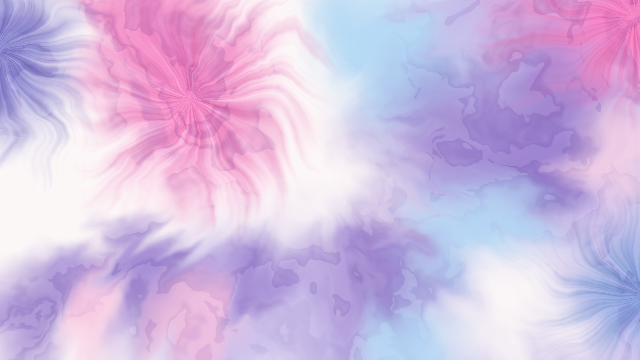
Reproduce this background procedurally as a WebGL 1 fragment shader.

```glsl
precision highp float;
uniform vec2 u_resolution;

#define PAPER vec3(0.99, 0.97, 0.97)
#define LILAC vec3(0.77, 0.72, 0.91)
#define VIOLET vec3(0.60, 0.50, 0.81)
#define SKY vec3(0.70, 0.85, 0.96)
#define BLUE vec3(0.46, 0.54, 0.82)
#define PINK vec3(0.95, 0.51, 0.76)
#define CORE vec2(0.81, 0.61)
#define WARP 0.13
#define STREAK 0.16
#define CREASE 0.22
#define VEIN 0.10

vec2 hash2(vec2 p) {
  p = vec2(dot(p, vec2(127.1, 311.7)), dot(p, vec2(269.5, 183.3)));
  return fract(sin(p) * 43758.55);
}

// Gradient noise, roughly -0.7 to 0.7
float noise(vec2 p) {
  vec2 i = floor(p), f = fract(p);
  vec2 u = f * f * f * (f * (f * 6.0 - 15.0) + 10.0);
  vec2 e = vec2(0.0, 1.0);
  float a = dot(hash2(i) * 2.0 - 1.0, f);
  float b = dot(hash2(i + e.yx) * 2.0 - 1.0, f - e.yx);
  float c = dot(hash2(i + e.xy) * 2.0 - 1.0, f - e.xy);
  float d = dot(hash2(i + e.yy) * 2.0 - 1.0, f - e.yy);
  return mix(mix(a, b, u.x), mix(c, d, u.x), u.y);
}

float fbm(vec2 p) {
  float sum = 0.0, amp = 0.6;
  for (int i = 0; i < 5; i++) {
    sum += amp * noise(p);
    p = mat2(1.6, 1.2, -1.2, 1.6) * p + 3.7;
    amp *= 0.5;
  }
  return sum;
}

// Soft cloud of dye with a ragged rim
vec3 wash(vec3 base, vec2 p, vec2 centre, vec2 size, vec3 tint, float amount) {
  float edge = length((p - centre) / size) + 0.6 * fbm(p * 4.0 + centre * 9.0);
  return mix(base, tint, amount * (1.0 - smoothstep(0.2, 1.2, edge)));
}

// Flower of dye with fibres and dark creases running out of its centre
vec3 bloom(vec3 base, vec2 p, vec2 centre, vec2 size, vec3 tint, float amount) {
  vec2 d = p - centre;
  float r = length(d);
  float bend = 1.3 * r + 0.5 * noise(p * 5.0 + centre);
  vec2 dir = mat2(cos(bend), sin(bend), -sin(bend), cos(bend)) * d / max(r, 0.001);
  float fibre = noise(dir * 5.0 + r * 2.0) + 0.6 * noise(dir * 13.0 - r * 3.0);
  float edge = length(d / size) + 0.45 * fibre + 0.4 * fbm(p * 4.0 + centre);
  float cover = amount * (1.0 - smoothstep(0.15, 1.15, edge));
  vec3 dyed = mix(base, tint * (1.0 + 0.12 * fibre), cover);
  float ridge = pow(1.0 - abs(noise(dir * 9.0 + r)), 14.0);
  float crease = ridge * smoothstep(0.0, 0.04, r) * exp(-r * 8.0);
  return dyed * mix(vec3(1.0), tint, crease * CREASE * 3.0 * amount);
}

void main() {
  vec2 uv = gl_FragCoord.xy / u_resolution.y;
  uv.x *= 16.0 / 9.0 * u_resolution.y / u_resolution.x;

  // Swirling flow, then feathered streaks away from the pale core
  vec2 flow = vec2(fbm(uv * 2.6 + 1.3), fbm(uv * 2.6 + 8.1));
  vec2 p = uv + WARP * flow;
  vec2 away = p - CORE;
  float reach = length(away);
  vec2 dir = away / max(reach, 0.001);
  float streak = noise(dir * 4.0 + reach) + 0.6 * noise(dir * 11.0 + reach * 2.0);
  p += dir * streak * STREAK * smoothstep(0.1, 0.5, reach);

  // Broad washes
  vec3 col = mix(PAPER, LILAC, 0.7 * smoothstep(0.85, 1.35, p.x - 0.15 * p.y));
  col = wash(col, p, vec2(0.78, 0.08), vec2(0.50, 0.36), LILAC, 0.85);
  col = wash(col, p, vec2(1.12, 0.85), vec2(0.30, 0.28), SKY, 0.95);
  col = wash(col, p, vec2(1.33, 0.98), vec2(0.24, 0.14), LILAC, 0.8);
  col = wash(col, p, vec2(1.34, 0.62), vec2(0.40, 0.26), VIOLET, 0.75);
  col = wash(col, p, vec2(1.56, 0.66), vec2(0.22, 0.34), VIOLET, 0.8);
  col = wash(col, p, vec2(1.05, 0.24), vec2(0.28, 0.24), VIOLET, 0.75);
  col = wash(col, p, vec2(1.34, 0.36), vec2(0.24, 0.22), SKY, 0.85);
  col = wash(col, p, vec2(1.14, 0.06), vec2(0.22, 0.16), SKY, 0.85);
  col = wash(col, p, vec2(1.72, 0.55), vec2(0.15, 0.16), mix(PAPER, PINK, 0.3), 0.8);
  col = wash(col, p, vec2(1.46, 0.12), vec2(0.26, 0.20), PAPER, 0.95);

  // Small clouds along the lower left
  for (int i = 0; i < 7; i++) {
    float k = float(i);
    vec2 spot = vec2(0.02 + 0.11 * k, 0.06 + 0.25 * fract(k * 0.618));
    vec3 tint = mix(VIOLET, mix(PAPER, PINK, 0.5), step(1.5, mod(k, 3.0)));
    col = wash(col, p, spot, vec2(0.15, 0.14), tint, 0.75);
  }

  // Blooms
  vec2 q = mix(uv, p, 0.35);
  col = wash(col, p, vec2(0.40, 0.92), vec2(0.24, 0.26), PINK, 0.75);
  col = bloom(col, q, vec2(0.54, 0.73), vec2(0.31, 0.36), PINK, 0.9);
  col = bloom(col, q, vec2(0.00, 0.85), vec2(0.25, 0.32), mix(BLUE, VIOLET, 0.5), 0.9);
  col = bloom(col, q, vec2(1.76, 0.94), vec2(0.42, 0.29), PINK, 0.95);
  col = bloom(col, q, vec2(1.77, 0.19), vec2(0.24, 0.22), mix(BLUE, SKY, 0.35), 0.9);

  // Pigment pooled along marbled contours, only where there is dye
  float band = fract(4.0 * fbm(p * 2.2 + flow * 1.2) + 0.5);
  float pool = smoothstep(0.45, 0.93, band) * (1.0 - smoothstep(0.93, 1.0, band));
  float dye = smoothstep(0.05, 0.35, PAPER.g - col.g);
  col *= 1.0 - VEIN * pool * dye * vec3(0.9, 1.2, 0.5);
  col += 0.05 * fbm(p * 7.0) * dye;

  gl_FragColor = vec4(clamp(col, 0.0, 1.0), 1.0);
}
```
